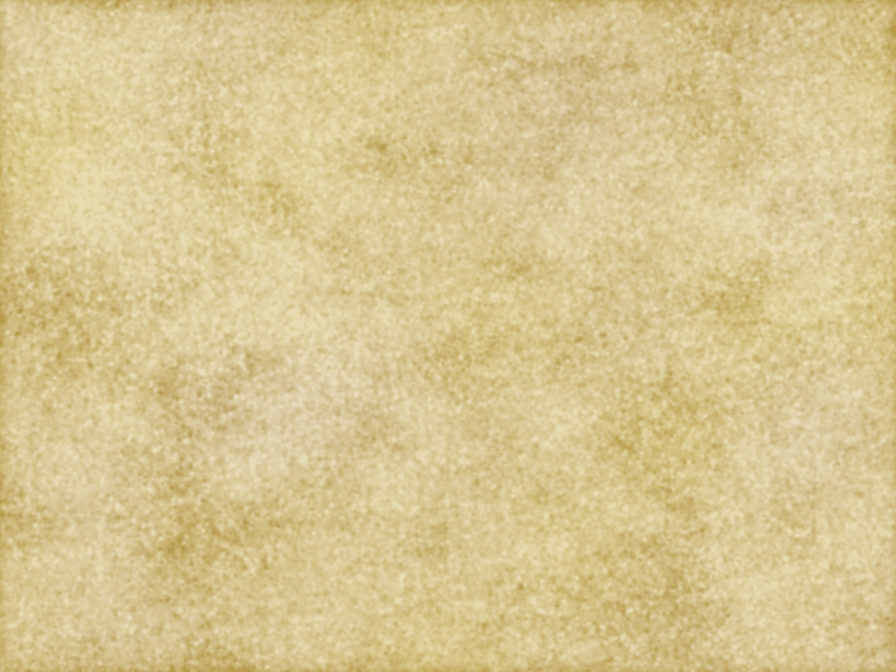
This texture is drawn by a WebGL 1 fragment shader. Its source:

```glsl
precision highp float;
// Aged parchment: cloudy ochre stains, fine fibrous grain and browned edges.
uniform vec2 u_resolution;

vec3 hash3(vec2 cell) {
  vec3 q = vec3(dot(cell, vec2(127.1, 311.7)),
                dot(cell, vec2(269.5, 183.3)),
                dot(cell, vec2(419.2, 371.9)));
  return fract(sin(q) * 43758.545);
}

// Cellular noise: soft light and dark spots, one scattered in each cell.
float spots(vec2 p) {
  vec2 cell = floor(p);
  float sum = 0.0;
  for (int y = -1; y <= 1; y++) {
    for (int x = -1; x <= 1; x++) {
      vec2 c = cell + vec2(float(x), float(y));
      vec3 h = hash3(c);
      vec2 d = c + h.xy - p;
      float w = max(0.0, 1.0 - dot(d, d));
      sum += (h.z * 2.0 - 1.0) * w * w * w;
    }
  }
  return sum;
}

// Layers of spots, each finer, fainter and turned against the last.
float clouds(vec2 p) {
  float sum = 0.0;
  float amplitude = 1.0;
  for (int i = 0; i < 5; i++) {
    sum += amplitude * spots(p);
    p = mat2(1.6, 1.2, -1.2, 1.6) * p + 17.3;
    amplitude *= 0.72;
  }
  return sum;
}

void main() {
  vec2 p = gl_FragCoord.xy / u_resolution.y;
  vec2 size = vec2(u_resolution.x / u_resolution.y, 1.0);

  // Small, slightly level stains over a faint broad drift
  float stain = clouds(p * vec2(4.6, 5.8) + 23.2);
  float drift = spots(p * 2.2 + 8.4);
  float depth = smoothstep(-0.6, 0.9, stain);
  float tone = 0.31 + 0.23 * stain + 0.05 * stain * stain + 0.13 * drift;

  // Mottling, densest in the stains
  float mottle = spots(p * vec2(36.0, 46.0) + 9.0) + spots(p * 73.0 + 31.0);
  tone += mottle * mix(0.06, 0.14, depth);

  // Paper grain and faint upright and level fibres
  float grain = spots(p * 122.0 + 3.7) + 0.9 * spots(p * 171.0 + 52.0);
  float fibres = spots(p * vec2(95.0, 14.0)) + spots(p * vec2(13.0, 100.0) + 40.0);
  tone += grain * mix(0.24, 0.36, depth) + fibres * 0.06;

  // Browned, ragged rim
  vec2 inset = min(p, size - p);
  float rim = min(inset.x, inset.y) + 0.004 * spots(p * 18.0) + 0.003 * mottle;
  tone += 0.42 * exp(-max(rim, 0.0) / 0.008) + 0.08 * exp(-max(rim, 0.0) / 0.035);

  vec3 cream = vec3(0.890, 0.831, 0.652);
  vec3 ochre = vec3(0.745, 0.645, 0.360);
  vec3 color = mix(cream, ochre, clamp(tone, -0.15, 1.2));

  // Slow drift between greyer and yellower paper
  color.b += 0.028 * spots(p * 5.0 + 60.0);
  gl_FragColor = vec4(color, 1.0);
}
```
